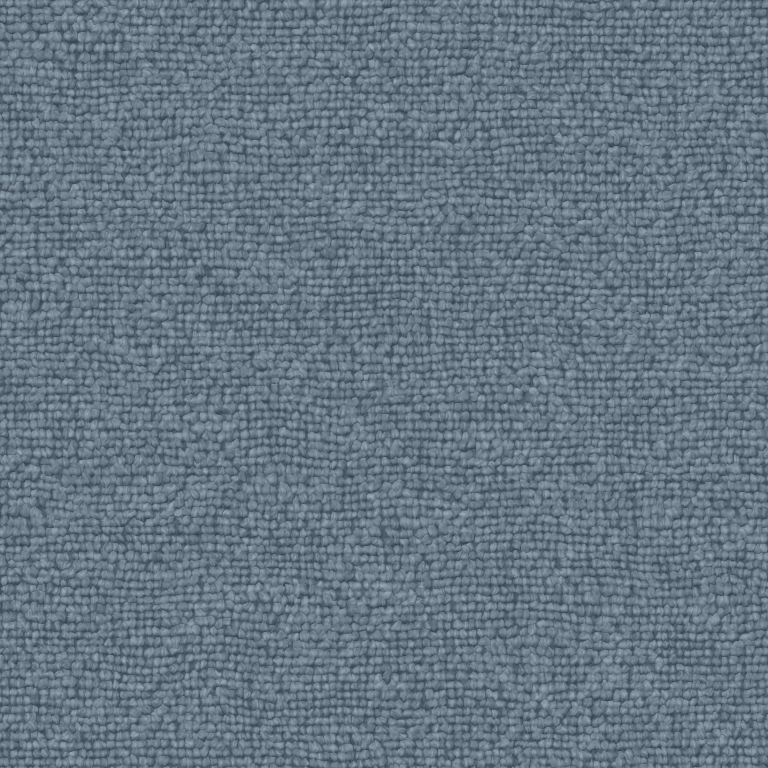
Write a WebGL 1 fragment shader that draws this texture.

```glsl
precision highp float;

uniform vec2 u_resolution;

const vec2 WEAVE = vec2(100.0, 89.0); // knots across and up the canvas
const vec3 SHADOW = vec3(0.255, 0.305, 0.355);
const vec3 YARN = vec3(0.555, 0.625, 0.675);

float hash(vec2 p) {
  return fract(sin(dot(p, vec2(127.1, 311.7))) * 43758.5453);
}

vec2 hash2(vec2 p) {
  return vec2(hash(p), hash(p + 57.3));
}

float noise(vec2 p) {
  vec2 cell = floor(p);
  vec2 f = fract(p);
  f = f * f * (3.0 - 2.0 * f);
  float low = mix(hash(cell), hash(cell + vec2(1.0, 0.0)), f.x);
  float high = mix(hash(cell + vec2(0.0, 1.0)), hash(cell + 1.0), f.x);
  return mix(low, high, f.y);
}

vec2 noise2(vec2 p) {
  return vec2(noise(p), noise(p + 41.7)) - 0.5;
}

vec2 rotate(vec2 p, float angle) {
  float c = cos(angle);
  float s = sin(angle);
  return vec2(c * p.x + s * p.y, c * p.y - s * p.x);
}

// How far the knots stray from the weave: 0 is orderly, 1 is tangled
float tangle(vec2 id) {
  float patches = 0.6 * noise(id * vec2(0.22, 0.35)) + 0.4 * hash(id + 31.0);
  return mix(0.1, 0.9, smoothstep(0.25, 0.8, patches));
}

// x: height used for overlap, y: tone of the yarn
vec2 knot(vec2 p, vec2 id) {
  float loose = tangle(id);
  vec2 place = hash2(id) - 0.5;
  vec2 variety = hash2(id + 113.0);
  vec2 offset = p - id - 0.5 - place * mix(vec2(0.3, 0.14), vec2(0.75, 0.6), loose);

  float angle = (variety.x - 0.5) * mix(0.5, 2.8, loose);
  vec2 q = rotate(offset, angle);
  vec2 radius = mix(vec2(0.55, 0.53), vec2(0.55, 0.68) + 0.2 * variety.y, loose);
  vec2 unit = q / radius;
  float dome = sqrt(max(1.0 - dot(unit, unit), 0.0));

  // Curled strands along the knot, lit from above
  float strand = noise(vec2(q.x * 5.5 + 3.0 * q.y * q.y, q.y * 1.8) + id * 7.0) - 0.5;
  float light = dot(offset, vec2(-0.15, 0.38));
  float tone = 0.03 + 0.66 * dome + light + 0.48 * strand;
  tone += 0.22 * (hash(id + 211.0) - 0.5);

  float inside = step(0.001, dome);
  return vec2(dome + 0.4 * loose * variety.y, tone) * inside;
}

float fabric(vec2 uv) {
  vec2 p = uv * WEAVE;
  p += 0.9 * noise2(p * vec2(0.12, 0.2));
  vec2 frayed = p + 0.34 * noise2(p * 1.9);
  vec2 cell = floor(frayed);

  // Keep the topmost of the neighbouring knots, over a dim ground weave
  vec2 top = vec2(0.0, 0.02 + 0.36 * noise(p * vec2(2.6, 2.0)));
  for (int y = -1; y <= 1; y++) {
    for (int x = -1; x <= 1; x++) {
      vec2 candidate = knot(frayed, cell + vec2(float(x), float(y)));
      if (candidate.x > top.x) top = candidate;
    }
  }

  // Shaded furrows between rows, and fine fuzz
  float furrow = 0.09 * cos(6.2832 * p.y);
  float fuzz = 0.2 * (noise(p * 4.5) - 0.5);
  return clamp(top.y - furrow + fuzz, -0.1, 1.25);
}

void main() {
  // Average four samples per pixel for smooth edges
  float tone = 0.0;
  for (int j = 0; j < 2; j++) {
    for (int i = 0; i < 2; i++) {
      vec2 shift = (vec2(float(i), float(j)) - 0.5) * 0.5;
      tone += 0.25 * fabric((gl_FragCoord.xy + shift) / u_resolution);
    }
  }
  gl_FragColor = vec4(mix(SHADOW, YARN, tone), 1.0);
}
```
